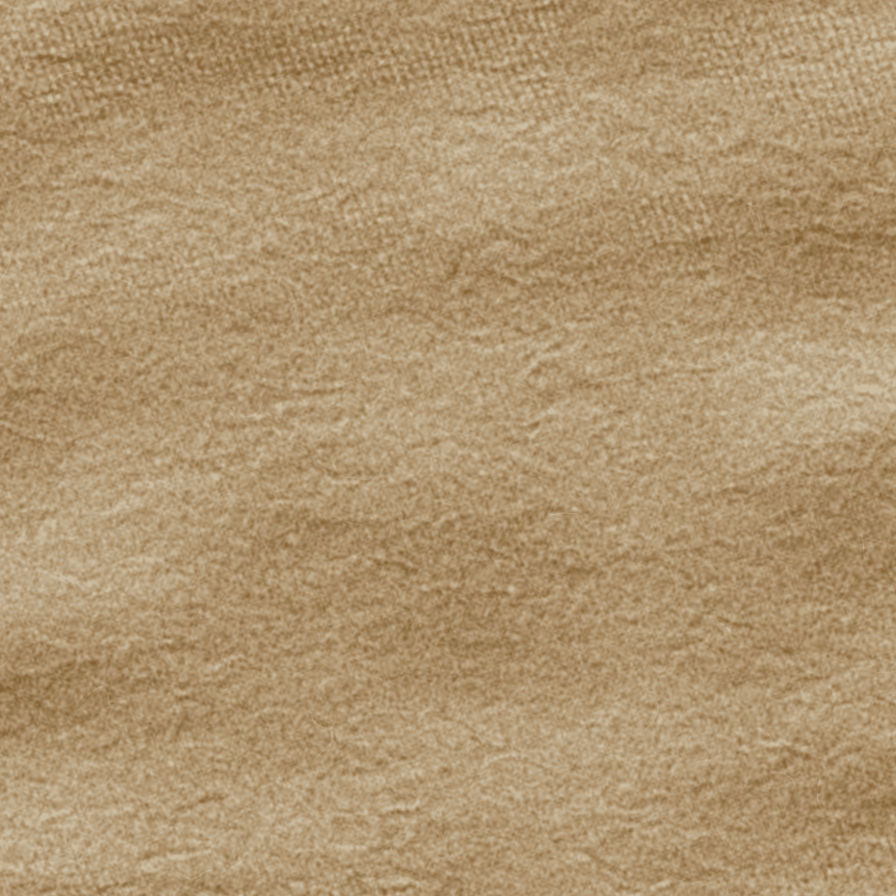
Reproduce this texture procedurally as a WebGL 1 fragment shader.

```glsl
precision highp float;
// Brushed wool blanket: broad soft folds, raised tufts lit from above, fine
// felted fibres, a worn diagonal weave and a few loose pale hairs. All layers
// add up to one tone, which a three-colour ramp turns into tan.

uniform vec2 u_resolution;

#define FOLD_DEPTH 0.85
#define FOLD_PERIOD 0.32
#define TUFT_DEPTH 2.3
#define TUFT_SCALE vec2(21.0, 35.0)
#define FIBRE_DEPTH 1.2
#define FIBRE_SCALE vec2(85.0, 225.0)
#define WEAVE_DEPTH 0.6
#define THREAD_COUNT 92.0
#define HAIR_CELLS 11.0
#define HAIR_SHARE 0.3

const float TAU = 6.28319;
const vec3 SHADE_TAN = vec3(0.580, 0.455, 0.285);
const vec3 MID_TAN = vec3(0.692, 0.590, 0.443);
const vec3 PALE_TAN = vec3(0.770, 0.698, 0.578);

float hash(vec2 p) {
  return fract(sin(dot(p, vec2(127.1, 311.7))) * 43758.55);
}

mat2 rotation(float angle) {
  float c = cos(angle), s = sin(angle);
  return mat2(c, s, -s, c);
}

float cornerSlope(vec2 cell, vec2 offset) {
  float angle = TAU * hash(cell);
  return dot(vec2(cos(angle), sin(angle)), offset);
}

// Gradient noise, roughly -0.7 to 0.7
float noise(vec2 p) {
  vec2 i = floor(p), f = fract(p);
  vec2 u = f * f * f * (f * (f * 6.0 - 15.0) + 10.0);
  vec2 e = vec2(1.0, 0.0);
  float low = mix(cornerSlope(i, f), cornerSlope(i + e.xy, f - e.xy), u.x);
  float high = mix(cornerSlope(i + e.yx, f - e.yx),
                   cornerSlope(i + e.xx, f - e.xx), u.x);
  return mix(low, high, u.y);
}

// Slanted bands of light and shadow, deepest near the sides
float folds(vec2 uv) {
  float drift = 0.10 * noise(uv * vec2(2.2, 3.0) + 4.7);
  float height = uv.y - 0.21 * uv.x + drift - 0.54;
  float side = 2.0 * uv.x - 1.0;
  float band = -cos(TAU * height / FOLD_PERIOD) * (0.35 + 0.65 * side * side);
  return band + 1.2 * noise(uv * vec2(2.0, 5.5) + 17.3)
              + 0.7 * noise(uv * vec2(5.0, 12.0) + 31.9);
}

// Height of the clumped nap: rounded lumps with thin crests
float napHeight(vec2 uv) {
  vec2 p = uv * TUFT_SCALE;
  p += 0.75 * vec2(noise(p * 0.8 + 3.1), noise(p * 0.8 + 57.4));
  float crest = 0.5 - abs(noise(p + 11.0));
  float lump = noise(p * 0.7 + 23.0);
  float curl = noise(p * 2.1 + 41.0);
  return 0.9 * crest + 0.7 * lump + 0.45 * curl;
}

float tufts(vec2 uv) {
  float height = napHeight(uv);
  float slope = height - napHeight(uv + vec2(-0.0015, 0.0055));
  float patchiness = 0.9 + 0.6 * noise(uv * 6.0 + 8.0);
  return patchiness * slope + 0.10 * (height - 0.3);
}

// Streaky grain laid in several directions
float fibres(vec2 uv) {
  vec2 bent = uv + 0.004 * vec2(noise(uv * 45.0), noise(uv * 45.0 + 71.0));
  float sum = 0.0;
  for (int i = 0; i < 4; i++) {
    float k = float(i);
    sum += noise(rotation(0.4 + 0.8 * k) * bent * FIBRE_SCALE + 19.0 * k);
  }
  return sum;
}

// Ground cloth showing through where the nap is thin
float weave(vec2 uv) {
  vec2 bent = uv + 0.005 * vec2(noise(uv * 16.0 + 5.0), noise(uv * 16.0 + 9.0));
  float warp = sin(TAU * THREAD_COUNT * dot(bent, vec2(0.93, 0.36)));
  float weft = sin(TAU * THREAD_COUNT * dot(bent, vec2(-0.17, 0.98)));
  float worn = smoothstep(0.45, 0.9, uv.y) + 0.7 * smoothstep(0.2, 0.0, uv.y);
  float thin = smoothstep(-0.15, 0.4, noise(uv * vec2(6.0, 8.0) + 2.0));
  return worn * thin * (warp + 0.6 * weft + 0.5 * warp * weft);
}

// Sparse short hairs, at most one per cell
float looseHairs(vec2 uv) {
  vec2 p = uv * HAIR_CELLS + 0.35 * vec2(noise(uv * 30.0), noise(uv * 30.0 + 6.0));
  float soften = max(0.012, 0.8 * HAIR_CELLS / min(u_resolution.x, u_resolution.y));
  float cover = 0.0;
  for (int y = -1; y <= 1; y++) {
    for (int x = -1; x <= 1; x++) {
      vec2 cell = floor(p) + vec2(float(x), float(y));
      vec2 centre = cell + vec2(hash(cell + 0.3), hash(cell + 0.7));
      vec2 q = rotation(2.6 * hash(cell + 1.9)) * (p - centre);
      float halfLength = 0.08 + 0.16 * hash(cell + 2.3);
      q.x -= clamp(q.x, -halfLength, halfLength);
      float present = step(hash(cell + 5.1), HAIR_SHARE);
      cover = max(cover, present * (1.0 - smoothstep(0.0, 2.0 * soften, length(q))));
    }
  }
  return cover;
}

void main() {
  vec2 uv = gl_FragCoord.xy / min(u_resolution.x, u_resolution.y);
  float tone = FOLD_DEPTH * folds(uv) + TUFT_DEPTH * tufts(uv)
             + FIBRE_DEPTH * fibres(uv) + WEAVE_DEPTH * weave(uv)
             + 0.8 * looseHairs(uv);
  vec3 shaded = mix(MID_TAN, SHADE_TAN, clamp(-tone / 1.8, 0.0, 1.5));
  vec3 lit = mix(MID_TAN, PALE_TAN, clamp(tone / 1.6, 0.0, 1.4));
  gl_FragColor = vec4(tone < 0.0 ? shaded : lit, 1.0);
}
```
